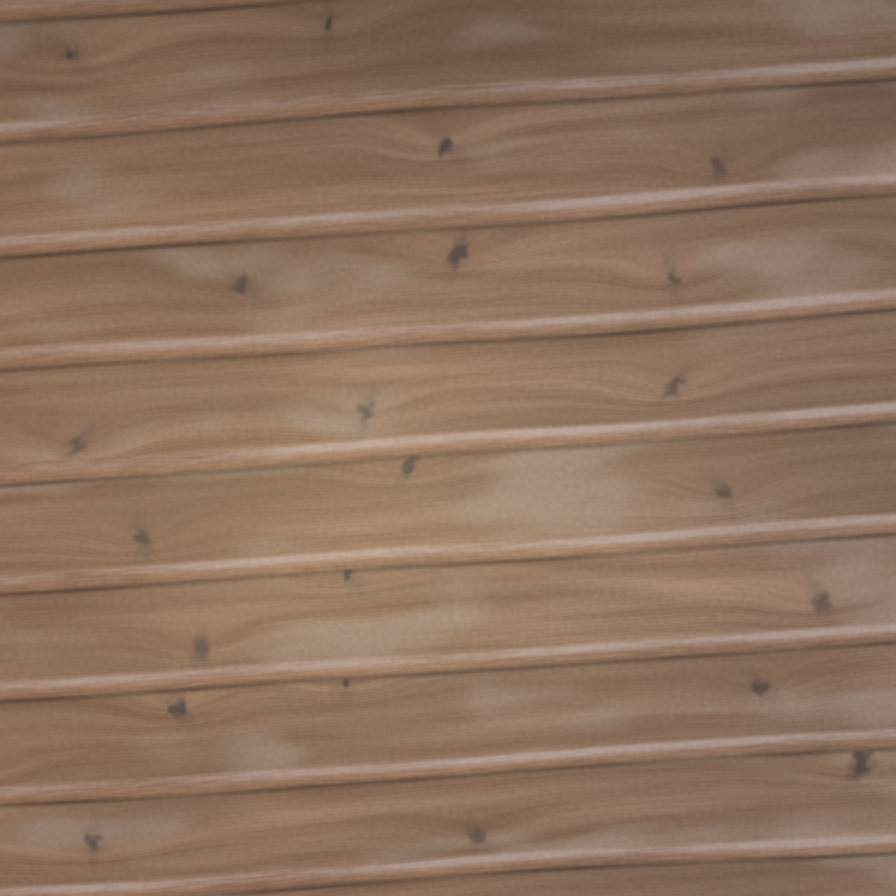
Give the GLSL for this texture, as a Shadertoy shader.

```glsl
// Slanted pine cladding: beaded boards with knots, soft grain and a warm sheen.

const float BOARD_HEIGHT = 0.112;    // height of the lowest board
const float BOARD_GROWTH = 0.00145;  // boards widen towards the top
const float SLOPE = 0.062;           // rise of the boards across the canvas
const float SLOPE_GROWTH = 0.011;    // extra rise towards the top
const float BEAD_HALF = 0.095;       // half bead width, in boards
const float GROOVE_DEPTH = 0.19;
const float KNOT_COLUMNS = 3.0;
const float KNOT_CHANCE = 0.93;
const float KNOT_SIZE = 0.0125;
const vec3 WOOD = vec3(0.56, 0.435, 0.345);
const vec3 GRAIN = vec3(0.46, 0.325, 0.24);
const vec3 CHALK = vec3(0.60, 0.53, 0.475);
const vec3 BEAD = vec3(0.585, 0.435, 0.34);
const vec3 BEAD_LIGHT = vec3(0.655, 0.57, 0.54);
const vec3 KNOT = vec3(0.31, 0.265, 0.26);
const vec3 SHEEN = vec3(0.10, 0.095, 0.06);

vec2 hash2(vec2 p) {
    vec3 q = fract(p.xyx * vec3(0.1031, 0.1030, 0.0973));
    q += dot(q, q.yzx + 33.33);
    return fract((q.xx + q.yz) * q.zy);
}

float cornerGradient(vec2 cell, vec2 offset) {
    float angle = 6.28318 * hash2(cell).x;
    return dot(vec2(cos(angle), sin(angle)), offset);
}

// Gradient noise, roughly -0.7 to 0.7
float noise(vec2 p) {
    vec2 i = floor(p), f = p - i;
    vec2 u = f * f * f * (f * (f * 6.0 - 15.0) + 10.0);
    vec2 e = vec2(0.0, 1.0);
    return mix(mix(cornerGradient(i, f), cornerGradient(i + e.yx, f - e.yx), u.x),
               mix(cornerGradient(i + e, f - e), cornerGradient(i + 1.0, f - 1.0), u.x), u.y);
}

// Continuous board number: whole values lie on the bead centres
float boardCoord(vec2 uv) {
    float y = uv.y - (SLOPE + SLOPE_GROWTH * uv.y) * uv.x;
    float root = sqrt(max(BOARD_HEIGHT * BOARD_HEIGHT + 4.0 * BOARD_GROWTH * y, 0.0));
    return (root - BOARD_HEIGHT) / (2.0 * BOARD_GROWTH);
}

// Returns knot darkness, surrounding stain and grain deflection
vec3 knots(float x, float row, float across) {
    vec3 result = vec3(0.0);
    float column = floor(x * KNOT_COLUMNS);
    for (float i = -1.0; i <= 1.0; i++) {
        vec2 cell = vec2(column + i, row) + 37.0;
        vec2 place = hash2(cell), kind = hash2(cell + 71.3);
        if (kind.x > KNOT_CHANCE) continue;
        vec2 centre = vec2((column + i + 0.1 + 0.8 * place.x) / KNOT_COLUMNS,
                           0.2 + 0.66 * place.y);
        vec2 q = vec2(x - centre.x, (across - centre.y) * 0.125);
        float bend = exp(-dot(q * vec2(14.0, 35.0), q * vec2(14.0, 35.0)));
        q += 0.009 * vec2(noise(q * 80.0 + cell), noise(q * 80.0 - cell));
        float lean = (kind.y - 0.5) * 1.8;
        q = mat2(cos(lean), sin(lean), -sin(lean), cos(lean)) * q;
        float size = KNOT_SIZE * mix(0.6, 1.2, place.x);
        float r = length(q * vec2(1.0, mix(1.2, 0.5, kind.y))) / size;
        float core = (1.0 - smoothstep(0.1, 1.2, r)) * mix(0.35, 0.85, place.y);
        float tail = exp(-dot(q * vec2(110.0, 36.0), q * vec2(110.0, 36.0)));
        result += vec3(core, tail, bend);
    }
    return result;
}

// Board face with grain bending around the knots
vec3 boardColor(float x, float row, float across) {
    vec2 seed = hash2(vec2(row + 5.0, 19.0));
    vec3 knot = knots(x, row, across);
    vec2 p = vec2(x, across + 0.2 * knot.z) + seed * 40.0;
    float broad = noise(p * vec2(2.8, 1.8));
    float bands = noise(p * vec2(3.0, 7.0) + broad);
    float streaks = noise(p * vec2(10.0, 34.0));
    float rings = sin(36.0 * p.y + 9.0 * broad + 5.0 * noise(p * vec2(6.0, 3.0)));
    float figure = smoothstep(0.15, 0.55, noise(vec2(x * 2.2, row * 3.7) + 8.4) + 0.3 * knot.z);
    vec3 color = WOOD * (1.0 + 0.09 * (seed.x - 0.5) + 0.2 * broad);
    float grain = 0.27 + 0.6 * bands + 0.22 * streaks + 0.13 * rings * figure;
    color = mix(color, GRAIN, clamp(grain, 0.0, 0.8));
    // Pale, blotchy residue
    float blotch = noise(vec2(x * 4.0, across * 1.6) + seed * 90.0)
                 + 0.35 * noise(vec2(x * 13.0, across * 4.0) + seed * 50.0);
    color = mix(color, CHALK, 0.62 * smoothstep(0.02, 0.5, blotch));
    return mix(color, KNOT, clamp(knot.x + 0.25 * knot.y, 0.0, 0.85));
}

// Rounded bead with a worn, narrow highlight; t is -1 below and 1 above
vec3 beadColor(float x, float bead, float t) {
    float wear = noise(vec2(x * 5.0, bead * 7.3 + t * 0.6));
    float fine = noise(vec2(x * 30.0, bead * 11.0 + t * 3.0));
    float crest = smoothstep(-0.35, 0.4, t) * (1.0 - 0.4 * smoothstep(0.6, 1.1, t));
    float light = crest * (0.5 + 0.45 * x + 0.8 * wear + 0.25 * fine);
    vec3 color = BEAD * (1.0 + 0.1 * fine + 0.12 * wear - 0.1 * smoothstep(-0.2, -1.0, t));
    return mix(color, BEAD_LIGHT, clamp(light, 0.0, 1.0));
}

void mainImage(out vec4 fragColor, in vec2 fragCoord) {
    vec2 uv = fragCoord / iResolution.xy;
    float k = boardCoord(uv) + 0.06 * noise(vec2(uv.x * 2.5, uv.y * 4.0));
    float row = floor(k), bead = floor(k + 0.5), d = k - bead;
    float soft = max(0.025, fwidth(k));
    vec3 color = boardColor(uv.x, row, k - row);

    // Bead fades into the board above; a fine groove parts it from the one below
    float below = d + BEAD_HALF;
    color *= 1.0 - 0.06 * exp(min(below, 0.0) * 13.0) * step(d, 0.0);
    float cover = smoothstep(-soft, soft, below)
                * (1.0 - smoothstep(BEAD_HALF - 1.6 * soft, BEAD_HALF + soft, d));
    color = mix(color, beadColor(uv.x, bead, d / BEAD_HALF), cover);
    float groove = exp(-pow((below + 0.01) / soft, 2.0));
    color *= 1.0 - groove * GROOVE_DEPTH * (1.0 + 1.1 * noise(vec2(uv.x * 7.0, bead * 5.1)));

    // Lighting: central warm sheen, cool right side, dim top
    vec2 glow = (uv - vec2(0.45, 0.43)) * vec2(3.3, 4.2);
    color += SHEEN * exp(-dot(glow, glow));
    float cool = 0.08 + 0.22 * uv.x;
    color = mix(color, vec3(dot(color, vec3(0.34))) * vec3(1.08, 0.98, 0.95), cool);
    color *= 1.02 - 0.12 * smoothstep(0.72, 1.0, uv.y);
    color *= 1.0 + 0.045 * noise(uv * 150.0);
    fragColor = vec4(color, 1.0);
}
```
